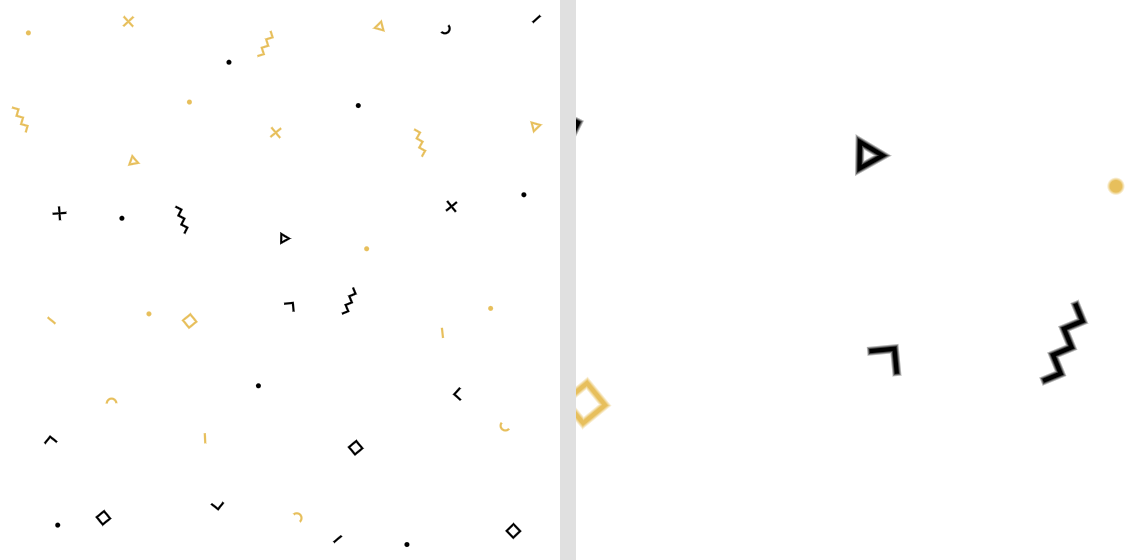
Left: the whole. Right: its middle third, enlarged.
A three.js fragment shader for this pattern:

```glsl
// Sparse black and gold confetti of small outlined shapes on white.
varying vec2 vUv;

// Sine-free hash: cell to three values in 0..1
vec3 hash3(vec2 cell) {
  vec3 h = fract(cell.xyx * vec3(0.1031, 0.1030, 0.0973) + 0.37);
  h += dot(h, h.yxz + 33.33);
  return fract((h.xxy + h.yzz) * h.zyx);
}

vec2 rotate(vec2 p, float angle) {
  float c = cos(angle), s = sin(angle);
  return vec2(c * p.x - s * p.y, s * p.x + c * p.y);
}

// Shape distances, in units of 1/768 of the canvas; strokes are 3 wide
float stroke(float d) { return abs(d) - 1.5; }

float bar(vec2 p, float halfLength) {
  return max(abs(p.x) - halfLength, stroke(p.y));
}

float arc(vec2 p) {
  return max(stroke(length(p) - 6.5), -p.y);
}

float zigzag(vec2 p) {
  float x = abs(p.x), inner = min(x, 19.5);
  float wave = abs(fract(inner / 13.0 + 0.5) - 0.5) * 13.0 - 3.25 + x - inner;
  float ends = (x - 19.5 + p.y - 3.25) * 0.7071;
  return max(stroke((p.y - wave) * 0.7071), ends);
}

float square(vec2 p) {
  return stroke(max(abs(p.x), abs(p.y)) - 6.5);
}

float plus(vec2 p) {
  return min(bar(p, 9.5), bar(p.yx, 9.5));
}

float triangle(vec2 p) {
  return stroke(max(-p.y, abs(p.x) * 0.866 + p.y * 0.5) - 3.5);
}

float chevron(vec2 p) {
  vec2 q = p - 4.0;
  return max(stroke(max(q.x, q.y)), -min(q.x, q.y) - 12.0);
}

void main() {
  // One shape per cell, kept clear of the cell border
  vec2 grid = vec2(7.0, 6.0);
  vec2 cell = min(floor(vUv * grid), grid - 1.0);
  vec3 rnd = hash3(cell + 5.0);

  // Shuffle the 42 cells so each kind of shape gets a fixed share
  float slot = mod((cell.x + cell.y * 7.0) * 17.0 + 4.0, 42.0);
  float margin = slot < 11.5 ? 0.08 : 0.2;
  vec2 center = (cell + mix(vec2(margin), vec2(1.0 - margin), rnd.xy)) / grid;

  // Turn in eighths, slightly off true
  vec3 turn = hash3(cell + 41.0);
  float angle = floor(turn.x * 8.0) * 0.7854 + (turn.y - 0.5) * 0.24;
  vec2 p = (vUv - center) * 768.0;
  vec2 q = rotate(p, angle);

  // Pick the shape; the first slots of each kind are black
  float d, blackEnd;
  if (slot < 11.5)      { d = length(p) - 3.4;          blackEnd = 7.0; }
  else if (slot < 15.5) { d = arc(q);                   blackEnd = 13.0; }
  else if (slot < 20.5) { d = zigzag(rotate(q, 0.4));   blackEnd = 18.0; }
  else if (slot < 24.5) { d = square(q);                blackEnd = 24.0; }
  else if (slot < 28.5) { d = plus(q);                  blackEnd = 27.0; }
  else if (slot < 33.5) { d = bar(q, 7.0);              blackEnd = 31.0; }
  else if (slot < 37.5) { d = triangle(q);              blackEnd = 35.0; }
  else                  { d = chevron(q);               blackEnd = 42.0; }

  vec3 gold = vec3(0.905, 0.75, 0.36);
  vec3 ink = slot < blackEnd - 0.5 ? vec3(0.0) : gold;
  float coverage = clamp(0.5 - d / 1.5, 0.0, 1.0);
  gl_FragColor = vec4(mix(vec3(1.0), ink, coverage), 1.0);
}
```
